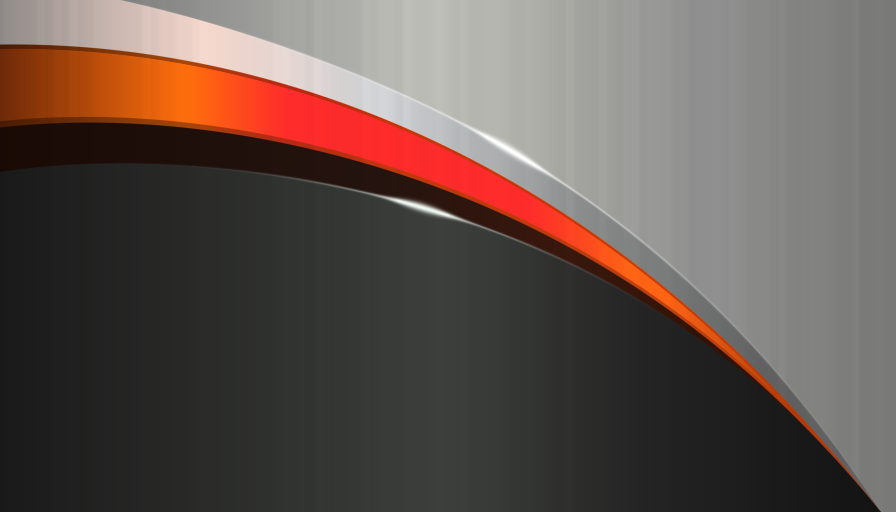
This background is drawn by a WebGL 2 fragment shader. Its source:

```glsl
#version 300 es
precision highp float;
// Brushed steel and charcoal panels split by a curved silver and red-orange ribbon.

#define TIP_X 0.983        // where all curves meet the bottom edge
#define STREAKS 110.0      // brushed columns across the canvas
#define STREAK_GAIN 0.035  // brightness variation of the columns
#define TRIM 0.012         // width of the darker ribbon border
#define GLINT_SIZE 0.034   // half length of the bright glints

uniform vec2 u_resolution;
out vec4 fragColor;

float hash(float n) {
  n = fract(n * 0.1031);
  n *= n + 33.33;
  return fract(n * (n + n));
}

// Linear progress from a to b.
float span(float a, float b, float x) {
  return clamp((x - a) / (b - a), 0.0, 1.0);
}

// Quartic through four heights at quarter steps, ending at zero at the tip.
float curve(float x, vec4 h) {
  float s = 4.0 * x / TIP_X;
  vec4 d1 = vec4(h.yzw, 0.0) - h;
  vec3 d2 = d1.yzw - d1.xyz;
  vec2 d3 = d2.yz - d2.xy;
  float d4 = d3.y - d3.x;
  return h.x + s * (d1.x + (s - 1.0) / 2.0 * (d2.x
       + (s - 2.0) / 3.0 * (d3.x + (s - 3.0) / 4.0 * d4)));
}

// Approximate signed distance to a curve, positive above it, in canvas heights.
float curveDistance(vec2 uv, vec4 h) {
  float aspect = u_resolution.x / u_resolution.y;
  float e = 0.002;
  float slope = (curve(uv.x + e, h) - curve(uv.x - e, h)) / (2.0 * e * aspect);
  return (uv.y - curve(uv.x, h)) / sqrt(1.0 + slope * slope);
}

vec3 steel(float x) {
  vec3 c = mix(vec3(0.46), vec3(0.74, 0.74, 0.72), span(0.08, 0.46, x));
  c = mix(c, vec3(0.66, 0.66, 0.64), span(0.49, 0.63, x));
  c = mix(c, vec3(0.56), span(0.63, 0.78, x));
  return mix(c, vec3(0.47, 0.47, 0.46), span(0.8, 1.0, x));
}

vec3 silver(float x) {
  vec3 c = mix(vec3(0.56, 0.54, 0.53), vec3(0.95, 0.84, 0.80), span(0.0, 0.22, x));
  c = mix(c, vec3(0.82, 0.83, 0.84), span(0.24, 0.42, x));
  c = mix(c, vec3(0.57, 0.58, 0.58), span(0.43, 0.63, x));
  return mix(c, vec3(0.38), span(0.63, 0.85, x));
}

vec3 ember(float x) {
  vec3 c = mix(vec3(0.43, 0.16, 0.03), vec3(1.0, 0.43, 0.05), span(0.0, 0.205, x));
  c = mix(c, vec3(1.0, 0.17, 0.17), span(0.21, 0.32, x));
  c = mix(c, vec3(1.0, 0.39, 0.08), span(0.59, 0.70, x));
  return mix(c, vec3(0.55, 0.20, 0.03), span(0.74, 0.94, x));
}

vec3 umber(float x) {
  vec3 c = mix(vec3(0.10, 0.04, 0.02), vec3(0.14, 0.075, 0.055), span(0.0, 0.4, x));
  c = mix(c, vec3(0.22, 0.09, 0.05), span(0.42, 0.62, x));
  return mix(c, vec3(0.20, 0.07, 0.02), span(0.64, 0.8, x));
}

vec3 charcoal(float x) {
  vec3 c = mix(vec3(0.10), vec3(0.235, 0.245, 0.23), span(0.0, 0.48, x));
  c = mix(c, vec3(0.14), span(0.51, 0.72, x));
  return mix(c, vec3(0.07), span(0.72, 1.0, x));
}

// Fine highlight along an edge that swells into a glint.
float shine(float d, float x, float center, float reach) {
  float glint = exp(-pow((x - center) / GLINT_SIZE, 2.0));
  float line = exp(-pow((x - center) / reach, 2.0));
  float width = 0.0022 + 0.0055 * glint;
  return exp(-d * d / (width * width)) * min(1.0, 0.5 * line + glint);
}

void main() {
  vec2 uv = gl_FragCoord.xy / u_resolution;
  float x = uv.x;
  float px = 0.75 / u_resolution.y;

  float outer = curveDistance(uv, vec4(1.039, 0.949, 0.780, 0.498));
  float upper = curveDistance(uv, vec4(0.913, 0.868, 0.719, 0.445));
  float lower = curveDistance(uv, vec4(0.751, 0.742, 0.632, 0.406));
  float inner = curveDistance(uv, vec4(0.664, 0.671, 0.584, 0.388));

  // Ribbon with a darker border that narrows toward the tip
  float trim = TRIM * (1.0 - 0.7 * x);
  float rim = min(-upper * 1.4, lower);
  vec3 trimColor = mix(ember(x) * 0.65, vec3(0.80, 0.24, 0.03), span(0.2, 0.45, x) * 0.8);
  vec3 ribbon = mix(trimColor, ember(x), smoothstep(trim - px, trim + px, rim));

  // Layers from the top right to the bottom left
  vec3 color = steel(x);
  color = mix(silver(x), color, smoothstep(-px, px, outer));
  color = mix(ribbon, color, smoothstep(-px, px, upper));
  color = mix(umber(x), color, smoothstep(-px, px, lower));
  color = mix(charcoal(x), color, smoothstep(-px, px, inner));

  // Brushed vertical columns
  float column = x * STREAKS;
  float grain = mix(hash(floor(column)), hash(floor(column) + 1.0),
                    smoothstep(0.3, 0.7, fract(column)));
  color *= 1.0 + STREAK_GAIN * (grain - 0.5);

  // Edge highlights
  color = mix(color, vec3(1.0), shine(outer, x, 0.57, 0.24));
  color = mix(color, vec3(0.94, 0.97, 0.95), shine(inner, x, 0.472, 0.15));

  fragColor = vec4(color, 1.0);
}
```
